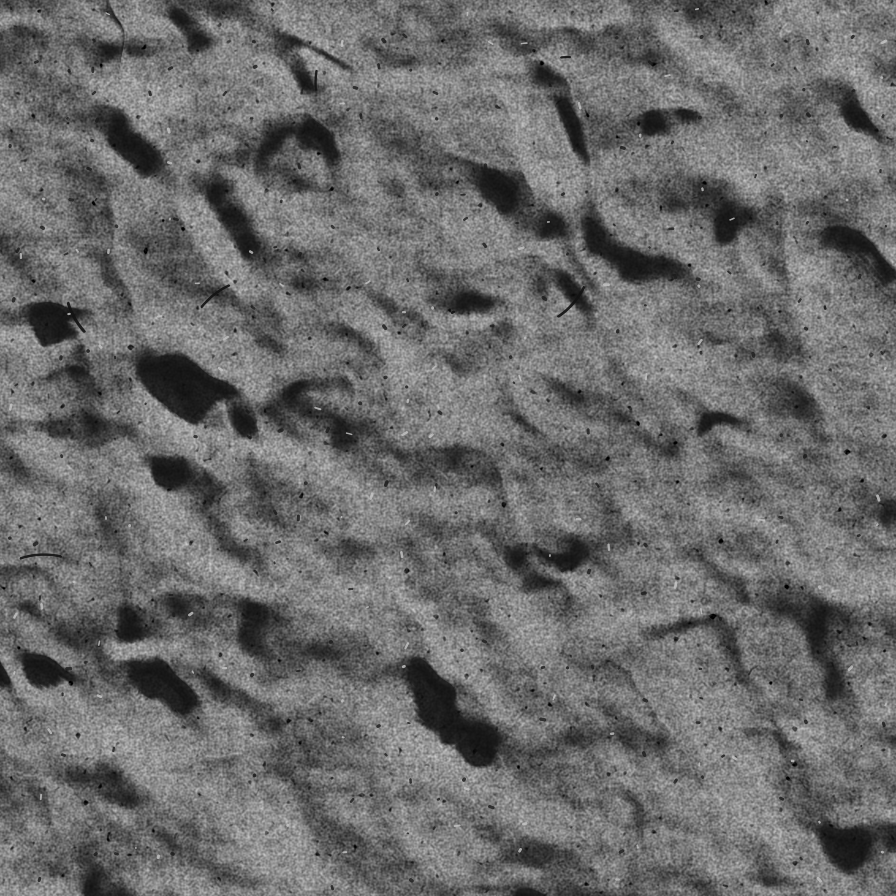
Write a WebGL 1 fragment shader that draws this texture.

```glsl
precision highp float;
// Trampled dry sand in low sunlight, in grey tones.
// A height field of warped noise, crisp crests and scattered footprints is lit
// by its slope, marched for cast shadows, then covered with grain and debris.

uniform vec2 u_resolution;

const vec2 SUN = vec2(0.447, 0.894);

float hash(vec2 p) {
  vec3 q = fract(p.xyx * vec3(0.1031, 0.1030, 0.0973));
  q += dot(q, q.yzx + 33.33);
  return fract((q.x + q.y) * q.z);
}

vec2 hash2(vec2 p) {
  return vec2(hash(p), hash(p + 57.3));
}

float corner(vec2 cell, vec2 offset) {
  return dot(hash2(cell) * 2.0 - 1.0, offset);
}

// Gradient noise, roughly -0.7 to 0.7
float noise(vec2 p) {
  vec2 i = floor(p), f = p - i;
  vec2 u = f * f * f * (f * (f * 6.0 - 15.0) + 10.0);
  vec2 e = vec2(1.0, 0.0);
  return mix(mix(corner(i, f), corner(i + e, f - e), u.x),
             mix(corner(i + e.yx, f - e.yx), corner(i + 1.0, f - 1.0), u.x), u.y);
}

// Footprints: a steep wall on the sunward side, a gentle one opposite
float footprints(vec2 p) {
  vec2 cell = floor(p);
  float depth = 0.0;
  for (int y = -1; y <= 1; y++) {
    for (int x = -1; x <= 1; x++) {
      vec2 id = cell + vec2(float(x), float(y));
      vec2 rnd = hash2(id + 11.0);
      vec2 d = p - id - 0.1 - 0.8 * hash2(id + 3.0);
      float angle = 6.283 * rnd.x;
      vec2 axis = vec2(cos(angle), sin(angle));
      vec2 local = vec2(dot(d, axis) * 0.85, dot(d, vec2(-axis.y, axis.x)) * 1.2);
      float r = length(local) / mix(0.3, 0.62, rnd.y);
      float sunward = dot(d, SUN) / (length(d) + 0.05);
      float bowl = 1.0 - smoothstep(0.36 + 0.36 * sunward, 1.0, r);
      float strength = hash(id + 29.0);
      depth = max(depth, bowl * strength * strength * mix(0.02, 0.038, rnd.y));
    }
  }
  return depth;
}

float height(vec2 p) {
  vec2 warp = vec2(noise(p * 8.0 + 4.0), noise(p * 8.0 + 31.0));
  vec2 ragged = vec2(noise(p * 23.0 + 14.0), noise(p * 23.0 + 61.0));
  vec2 q = p + 0.05 * warp + 0.016 * ragged;
  // Ridges stretch from upper left to lower right
  vec2 ridge = vec2(dot(q, vec2(0.8, -0.6)) * 0.85, dot(q, vec2(0.6, 0.8)) * 1.1);
  float crest = noise(ridge * 9.0 + 17.0);
  float h = 0.05 * noise(ridge * 7.0);
  h -= 0.052 * sqrt(crest * crest + 0.002);
  h += 0.024 * noise(q * 17.0 + 9.0);
  h += 0.005 * noise(p * 44.0);
  return h - footprints(q * 7.0);
}

// How far the ground toward the sun rises above the light ray
float castShadow(vec2 p, float ground) {
  float rise = 0.0;
  for (int i = 1; i <= 10; i++) {
    float t = float(i) * 0.007;
    rise = max(rise, height(p + SUN * t) - ground - t * 0.6);
  }
  return smoothstep(0.0, 0.009, rise);
}

// Bent strokes, at most one in each cell; size is half length and half width
float debris(vec2 p, float scale, float chance, vec2 size, float seed) {
  vec2 id = floor(p * scale);
  vec2 d = p - (id + 0.3 + 0.4 * hash2(id + seed)) / scale;
  float angle = 6.283 * hash(id + seed + 5.0);
  vec2 axis = vec2(cos(angle), sin(angle));
  vec2 local = vec2(dot(d, axis), dot(d, vec2(-axis.y, axis.x)));
  float halfLength = size.x * hash(id + seed + 8.0);
  local.y += 6.0 * local.x * local.x;
  local.x -= clamp(local.x, -halfLength, halfLength);
  float px = 1.0 / u_resolution.y;
  float radius = size.y * mix(0.6, 1.2, hash(id + seed + 19.0));
  float mask = 1.0 - smoothstep(radius - 0.6 * px, radius + 0.6 * px, length(local));
  return mask * step(hash(id + seed + 13.0), chance);
}

void main() {
  vec2 p = gl_FragCoord.xy / u_resolution.y;

  // Slope facing the sun, with highlights compressed
  float e = 0.0015;
  float slope = (height(p - SUN * e) - height(p + SUN * e)) / (2.0 * e);
  float tone = 0.45 + 0.31 * slope / (1.0 + 1.5 * max(slope, 0.0));
  tone += 0.08 * noise(p * 5.0 + 70.0);
  tone = mix(max(tone, 0.12), 0.085, 0.9 * castShadow(p, height(p)));

  // Sand grain with small dimples, fainter in the shadows
  float grain = 0.12 * noise(p * 95.0 + 20.0) + 0.16 * noise(p * 190.0);
  grain += 0.26 * noise(p * 330.0 + 5.0);
  grain -= 0.35 * smoothstep(0.32, 0.6, noise(p * 120.0 + 44.0));
  tone += grain * smoothstep(0.0, 0.4, tone);

  // Pebbles, twigs and pale chips
  tone = mix(tone, 0.1, 0.8 * debris(p, 34.0, 0.16, vec2(0.002, 0.0017), 41.0));
  tone = mix(tone, 0.07, 0.9 * debris(p, 7.0, 0.2, vec2(0.026, 0.0016), 83.0));
  tone = mix(tone, 0.78, 0.8 * debris(p, 30.0, 0.12, vec2(0.003, 0.0013), 121.0));

  gl_FragColor = vec4(vec3(clamp(tone, 0.0, 1.0)), 1.0);
}
```
